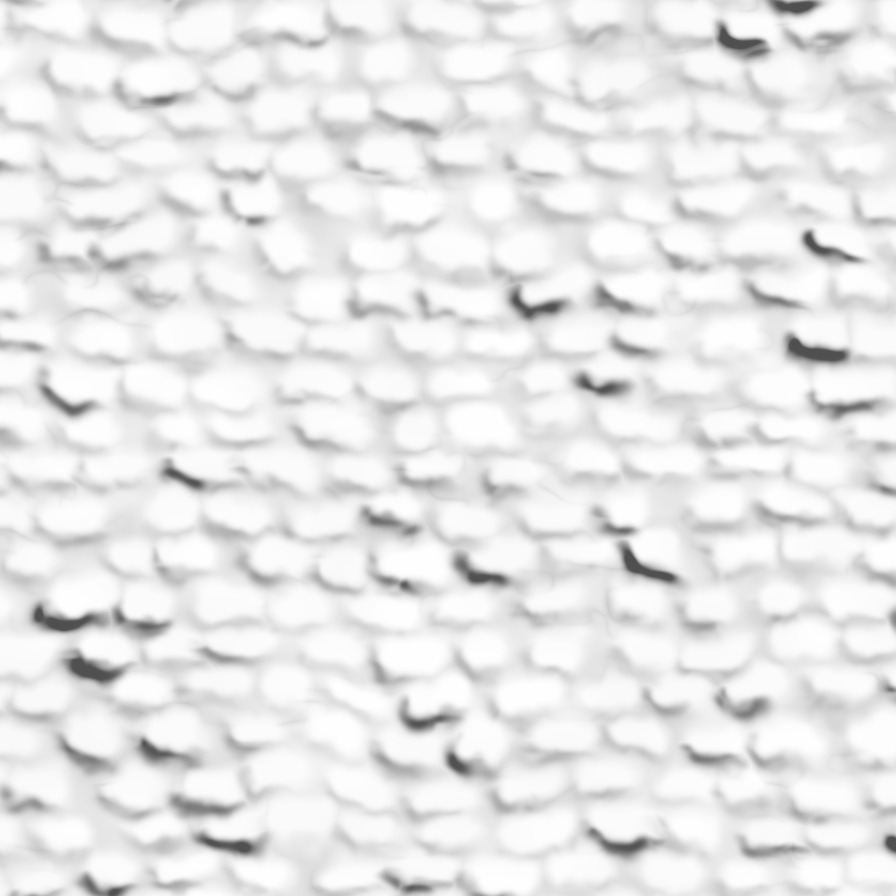
This texture map is drawn by a WebGL 1 fragment shader. Its source:

```glsl
precision highp float;

uniform vec2 u_resolution;

float hash(vec2 p) {
  vec3 q = fract(vec3(p.xyx) * 0.1031);
  q += dot(q, q.yzx + 33.33);
  return fract((q.x + q.y) * q.z);
}

float noise(vec2 p) {
  vec2 i = floor(p), f = fract(p);
  f = f * f * f * (f * (f * 6.0 - 15.0) + 10.0);
  return mix(mix(hash(i), hash(i + vec2(1.0, 0.0)), f.x),
             mix(hash(i + vec2(0.0, 1.0)), hash(i + 1.0), f.x), f.y);
}

vec2 noise2(vec2 p) {
  return vec2(noise(p + 17.0), noise(p + 71.0)) - 0.5;
}

float roundedBox(vec2 p, vec2 halfSize, float radius) {
  vec2 q = abs(p) - halfSize + radius;
  return length(max(q, 0.0)) + min(max(q.x, q.y), 0.0) - radius;
}

// Returns distance to the nearest bump and depth of the shadow under it.
vec2 weave(vec2 p) {
  vec2 cell = vec2(1.0 / 11.5, 1.0 / 20.0);
  float nearest = 1.0, shadow = 0.0;
  float row0 = floor(p.y / cell.y);
  for (int j = -1; j <= 1; j++) {
    float row = row0 + float(j);
    // Rows slide sideways, so the bumps line up along diagonals.
    float shift = 0.4 * row + 0.3 * hash(vec2(row + 60.0, 5.0));
    float column0 = floor(p.x / cell.x + shift);
    for (int i = -1; i <= 1; i++) {
      vec2 id = vec2(column0 + float(i), row) + 50.0;
      vec2 jitter = vec2(hash(id + 3.1), hash(id + 8.7)) - 0.5;
      vec2 center = (vec2(column0 + float(i) - shift, row) + 0.5 + jitter * vec2(0.28, 0.26)) * cell;
      vec2 halfSize = vec2(0.030 + 0.014 * hash(id + 21.3), 0.019 + 0.007 * hash(id + 35.9));
      vec2 o = p - center;
      float d = roundedBox(o, halfSize, halfSize.y);
      nearest = min(nearest, d);

      // Crescent along the lower left rim, sharper on the bump side.
      vec2 dir = o / halfSize;
      float turn = 0.7 * (hash(id + 77.7) - 0.5);
      float facing = dot(dir / (length(dir) + 0.001), normalize(vec2(-0.5 + turn, -0.85)));
      float width = d < 0.0 ? 0.0065 : 0.0095;
      float rim = smoothstep(0.15, 1.0, facing) * exp(-d * d / (width * width));
      float patchy = smoothstep(0.25, 0.7, noise(center * 6.0 + 4.0));
      float strength = 0.03 + 0.17 * hash(id + 47.1)
                     + 0.75 * pow(hash(id + 59.3), 6.0) * (0.15 + patchy);
      shadow = max(shadow, rim * strength);
    }
  }
  return vec2(nearest, shadow);
}

void main() {
  vec2 uv = gl_FragCoord.xy / u_resolution;

  // Uneven threads: broad drift plus small wobble of the outlines.
  vec2 p = uv + 0.024 * noise2(uv * 9.0) + 0.012 * noise2(uv * 26.0) + 0.006 * noise2(uv * 60.0);
  vec2 bump = weave(p);

  // Soft folds that gather near the rims.
  vec2 w = uv * vec2(26.0, 46.0) + 1.4 * noise2(uv * 20.0);
  float crease = pow(1.0 - abs(2.0 * noise(w) - 1.0), 2.0);
  float nearRim = smoothstep(-0.016, 0.0, bump.x);
  float fold = crease * nearRim * smoothstep(0.35, 0.85, noise(uv * 15.0 + 9.0));

  float gap = smoothstep(-0.013, 0.010, bump.x) * (0.04 + 0.07 * noise(uv * 20.0 + 31.0));
  float streaks = 0.35 + 1.2 * noise(uv * vec2(42.0, 75.0) + 2.0 * noise2(uv * 28.0));
  float shade = 1.0 - gap - 0.07 * fold - bump.y * streaks;
  shade -= 0.025 * noise(uv * 13.0 + 40.0);

  // Deep hollows level off to one dark grey.
  shade = 0.31 + 0.5 * (shade - 0.31 + sqrt((shade - 0.31) * (shade - 0.31) + 0.002));
  gl_FragColor = vec4(vec3(min(shade, 0.995)), 1.0);
}
```
